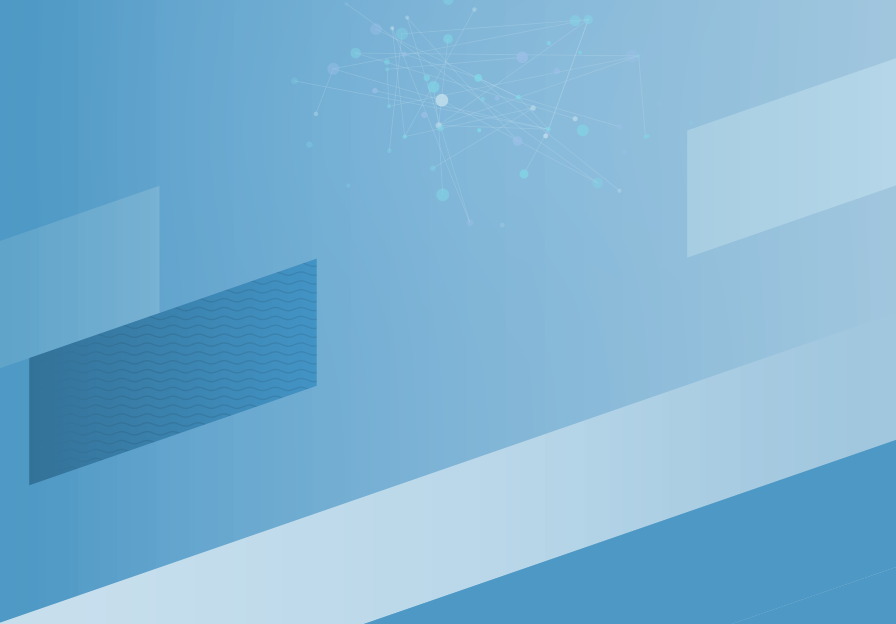
Reproduce this background procedurally as a WebGL 1 fragment shader.

```glsl
precision highp float;

uniform vec2 u_resolution;

#define SLOPE 0.346
#define STRIP_BASE 0.0015
#define STRIP_HEIGHT 0.142
#define BAND_COUNT 23.0
#define WAVE_LENGTH 0.0286
#define WAVE_SPACING 0.0099
#define NODE_COUNT 64
#define LINK_COUNT 38
#define NET_CENTER vec2(0.545, 0.585)
#define NET_SIZE vec2(0.235, 0.155)

const vec3 DEEP_BLUE = vec3(0.306, 0.598, 0.773);
const vec3 CYAN = vec3(0.50, 0.85, 0.91);
const vec3 LAVENDER = vec3(0.61, 0.75, 0.91);
const vec3 PALE = vec3(0.77, 0.88, 0.93);

float hash(float n) {
    return fract(sin(n * 12.9898 + 4.137) * 43758.545);
}

// Antialiased coverage of the interval lo..hi
float span(float v, float lo, float hi, float px) {
    return clamp((v - lo) / px + 0.5, 0.0, 1.0) * clamp((hi - v) / px + 0.5, 0.0, 1.0);
}

// Slanted panel: vertical sides, strip index counted upwards
float panel(vec2 p, float left, float right, float index, float px) {
    float strip = (p.y - SLOPE * p.x - STRIP_BASE) / STRIP_HEIGHT;
    return span(p.x, left, right, px) * span(strip, index, index + 1.0, px / STRIP_HEIGHT);
}

vec3 backdrop(float x) {
    vec3 c = mix(DEEP_BLUE, vec3(0.385, 0.645, 0.805), smoothstep(0.0, 0.22, x));
    c = mix(c, vec3(0.500, 0.708, 0.840), clamp((x - 0.18) / 0.34, 0.0, 1.0));
    return mix(c, vec3(0.630, 0.778, 0.870), clamp((x - 0.52) / 0.48, 0.0, 1.0));
}

float segmentDistance(vec2 p, vec2 a, vec2 b) {
    vec2 ab = b - a;
    float t = clamp(dot(p - a, ab) / (dot(ab, ab) + 1e-6), 0.0, 1.0);
    return length(p - a - ab * t);
}

// Nodes gather towards the center of the net
vec2 nodePosition(float id) {
    float angle = 6.2832 * hash(id + 0.31);
    float radius = pow(hash(id + 7.73), 0.65);
    return NET_CENTER + NET_SIZE * radius * vec2(cos(angle), sin(angle));
}

vec3 drawNetwork(vec3 color, vec2 p, float px) {
    for (int i = 0; i < LINK_COUNT; i++) {
        float id = float(i);
        vec2 a = nodePosition(id);
        vec2 b = nodePosition(floor(hash(id + 41.7) * 24.0));
        float d = segmentDistance(p, a, b);
        color = mix(color, PALE, 0.27 * clamp((0.0004 - d) / px + 0.5, 0.0, 1.0));
    }
    for (int i = 0; i < NODE_COUNT; i++) {
        float id = float(i);
        vec2 center = nodePosition(id);
        float radius = mix(0.0022, 0.0072, pow(hash(id + 19.3), 2.5));
        float pick = hash(id + 63.1);
        vec3 tint = pick < 0.55 ? CYAN : (pick < 0.8 ? LAVENDER : PALE);
        float spread = length((center - NET_CENTER) / NET_SIZE);
        float alpha = mix(0.85, 0.25, spread * spread) * mix(0.6, 1.0, hash(id + 88.2));
        float disc = clamp((radius - length(p - center)) / px + 0.5, 0.0, 1.0);
        color = mix(color, tint, alpha * disc);
    }
    return color;
}

void main() {
    vec2 p = gl_FragCoord.xy / u_resolution.x;
    float px = 1.0 / u_resolution.x;

    // Horizontal gradient with faint vertical banding
    float bandedX = (floor(p.x * BAND_COUNT) + 0.5) / BAND_COUNT;
    float x = mix(p.x, bandedX, 0.4);
    vec3 color = backdrop(x);

    // Soft glow behind the net
    vec2 offset = (p - vec2(0.5, 0.55)) / vec2(0.3, 0.16);
    color += 0.012 * exp(-dot(offset, offset));

    if (p.y > 0.4) color = drawNetwork(color, p, px);

    // Pale panels at the left and right
    vec3 leftTint = mix(vec3(0.37, 0.64, 0.79), vec3(0.47, 0.695, 0.825), x / 0.178);
    color = mix(color, leftTint, panel(p, -1.0, 0.178, 2.0, px));
    vec3 rightTint = mix(vec3(0.655, 0.805, 0.885), vec3(0.71, 0.84, 0.912), (x - 0.767) / 0.233);
    color = mix(color, rightTint, panel(p, 0.767, 2.0, 1.0, px));

    // Dark panel with wavy lines
    float across = clamp((p.x - 0.0326) / 0.321, 0.0, 1.0);
    vec3 darkTint = mix(vec3(0.20, 0.445, 0.595), vec3(0.26, 0.58, 0.775), across);
    float wave = p.y + 0.0018 * sin(6.2832 * p.x / WAVE_LENGTH);
    float lineDistance = abs(fract(wave / WAVE_SPACING) - 0.5) * WAVE_SPACING;
    float waveLine = clamp((0.0008 - lineDistance) / px + 0.5, 0.0, 1.0);
    darkTint *= 1.0 - 0.09 * waveLine * smoothstep(0.0, 0.4, across);
    color = mix(color, darkTint, panel(p, 0.0326, 0.3535, 1.0, px));

    // Long diagonal ribbon and the flat corner below it
    vec3 ribbon = mix(vec3(0.78, 0.872, 0.928), vec3(0.735, 0.85, 0.918), smoothstep(0.05, 0.5, x));
    ribbon = mix(ribbon, vec3(0.63, 0.78, 0.872), smoothstep(0.45, 1.0, x));
    color = mix(color, ribbon, panel(p, -1.0, 2.0, -1.0, px));
    color = mix(color, DEEP_BLUE, panel(p, -1.0, 2.0, -2.0, px));
    color = mix(color, DEEP_BLUE, panel(p, -1.0, 2.0, -3.0, px));

    gl_FragColor = vec4(color, 1.0);
}
```
